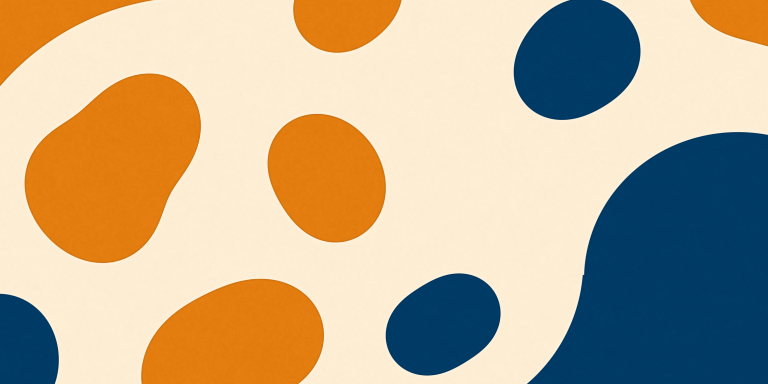
Give the GLSL for this background, as a WebGL 2 fragment shader.

```glsl
#version 300 es
precision highp float;
// Orange and navy organic blobs on cream paper with a faint grain.

uniform vec2 u_resolution;
out vec4 fragColor;

const vec3 CREAM  = vec3(0.992, 0.930, 0.830);
const vec3 NAVY   = vec3(0.000, 0.230, 0.400);
const vec3 ORANGE = vec3(0.890, 0.490, 0.060);

float hash(vec2 p) {
    vec3 q = fract(vec3(p.xyx) * 0.1031);
    q += dot(q, q.yzx + 33.33);
    return fract((q.x + q.y) * q.z);
}

float valueNoise(vec2 p) {
    vec2 cell = floor(p);
    vec2 f = fract(p);
    f = f * f * (3.0 - 2.0 * f);
    float low  = mix(hash(cell), hash(cell + vec2(1, 0)), f.x);
    float high = mix(hash(cell + vec2(0, 1)), hash(cell + vec2(1, 1)), f.x);
    return mix(low, high, f.y);
}

// Paper grain, about -1 to 1.
float paperGrain(vec2 p) {
    return valueNoise(p * 210.0) + 0.6 * valueNoise(p * 95.0 + 17.0)
         + 0.4 * valueNoise(p * 24.0 + 41.0) - 1.0;
}

float circle(vec2 p, vec2 centre, float radius) {
    return length(p - centre) - radius;
}

float ellipse(vec2 p, vec2 centre, vec2 radii) {
    return (length((p - centre) / radii) - 1.0) * min(radii.x, radii.y);
}

// Circle whose radius varies by a twofold (oval) and threefold (lobes) wave.
float blob(vec2 p, vec2 centre, float radius, vec2 oval, vec2 lobes) {
    vec2 q = p - centre;
    float dist = length(q);
    vec2 dir = q / max(dist, 1e-5);
    vec2 dir2 = vec2(dir.x * dir.x - dir.y * dir.y, 2.0 * dir.x * dir.y);
    vec2 dir3 = vec2(dir2.x * dir.x - dir2.y * dir.y, dir2.x * dir.y + dir2.y * dir.x);
    return dist - radius * (1.0 + dot(oval, dir2) + dot(lobes, dir3));
}

float orangeShapes(vec2 p) {
    // Corner left over outside a large circle
    float d = max(-circle(p, vec2(0.505, 0.344), 0.664), max(p.x - 0.5, 0.5 - p.y));
    d = min(d, blob(p, vec2(0.293, 0.560), 0.220, vec2(-0.050, 0.200), vec2(-0.071, 0.053)));
    d = min(d, blob(p, vec2(0.852, 0.538), 0.158, vec2(-0.046, -0.093), vec2(0.0, 0.014)));
    d = min(d, blob(p, vec2(0.906, 1.000), 0.137, vec2(0.020, 0.105), vec2(0.0)));
    d = min(d, blob(p, vec2(0.599, 0.076), 0.208, vec2(0.100, 0.191), vec2(0.031, 0.014)));
    return min(d, blob(p, vec2(2.005, 1.026), 0.182, vec2(0.186, -0.107), vec2(0.0)));
}

float navyShapes(vec2 p) {
    // Large hill: a dome that flares out at its foot around a circular hollow
    float dome = ellipse(p, vec2(1.922, 0.273), vec2(0.401, 0.383));
    float hollow = circle(p, vec2(1.102, 0.318), 0.417);
    float foot = max(-hollow, max(p.y - 0.284, 1.25 - p.x));
    float d = min(dome, foot);
    d = min(d, blob(p, vec2(1.502, 0.846), 0.159, vec2(0.021, 0.097), vec2(0.013, -0.013)));
    d = min(d, blob(p, vec2(1.154, 0.155), 0.136, vec2(0.071, 0.145), vec2(0.0)));
    return min(d, blob(p, vec2(-0.003, 0.063), 0.164, vec2(-0.048, 0.0), vec2(0.0)));
}

// Lays ink over the base, with a slightly darker rim inside its edge.
vec3 paint(vec3 base, vec3 ink, float d, float pixel) {
    float rim = 1.0 - smoothstep(0.0, 0.006, -d);
    float cover = 1.0 - smoothstep(-0.7 * pixel, 0.7 * pixel, d);
    return mix(base, ink * (1.0 - 0.10 * rim), cover);
}

void main() {
    vec2 p = gl_FragCoord.xy / u_resolution.y;
    float pixel = 1.0 / u_resolution.y;
    float grain = paperGrain(p);
    float orange = orangeShapes(p);
    float navy = navyShapes(p);

    // Paper with a thin pale halo around the shapes
    float halo = 1.0 - smoothstep(0.002, 0.010, min(orange, navy));
    vec3 colour = CREAM + 0.008 * grain + halo * vec3(0.004, 0.015, 0.030);

    colour = paint(colour, ORANGE + 0.016 * grain, orange, pixel);
    colour = paint(colour, NAVY + 0.010 * grain, navy, pixel);
    fragColor = vec4(clamp(colour, 0.0, 1.0), 1.0);
}
```
